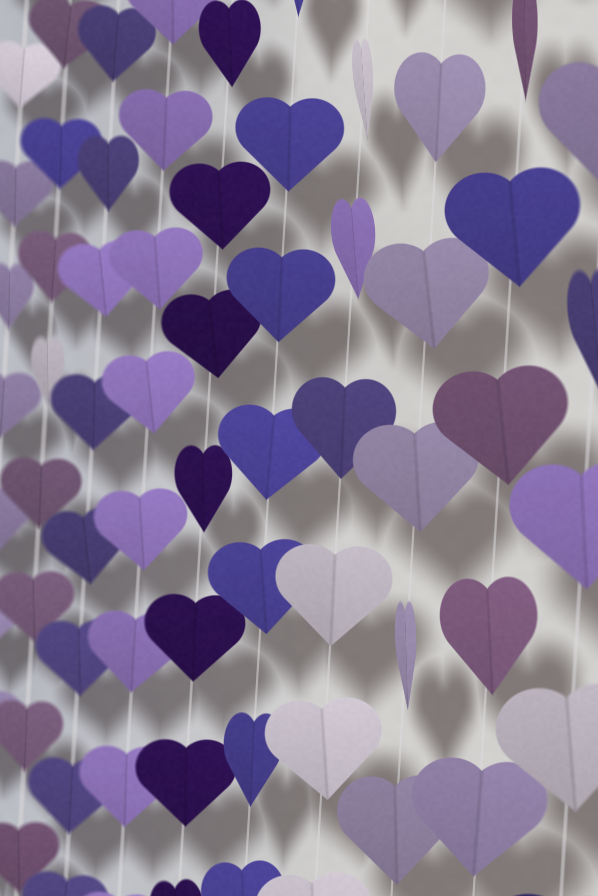
Reproduce this pattern procedurally as a WebGL 1 fragment shader.

```glsl
precision highp float;
// Strands of folded violet paper hearts hanging before a pale, softly shadowed wall.
uniform vec2 u_resolution;

const int STRANDS = 10;

float hash(vec2 p) {
  vec3 q = fract(vec3(p.xyx) * 0.1031);
  q += dot(q, q.yzx + 33.33);
  return fract((q.x + q.y) * q.z);
}

float noise(vec2 p) {
  vec2 i = floor(p), f = fract(p);
  f = f * f * (3.0 - 2.0 * f);
  return mix(mix(hash(i), hash(i + vec2(1.0, 0.0)), f.x),
             mix(hash(i + vec2(0.0, 1.0)), hash(i + 1.0), f.x), f.y);
}

// Distance to a heart with its tip at the origin, about 1.2 wide and 1.1 high
float heartDistance(vec2 p) {
  p.x = abs(p.x);
  if (p.x + p.y > 1.0) return length(p - vec2(0.25, 0.75)) - 0.3536;
  vec2 toNotch = p - vec2(0.0, 1.0);
  vec2 toSide = p - 0.5 * max(p.x + p.y, 0.0);
  return sqrt(min(dot(toNotch, toNotch), dot(toSide, toSide))) * sign(p.x - p.y);
}

vec3 strandColor(float s) {
  if (s < 0.5) return vec3(0.53, 0.47, 0.61);
  if (s < 1.5) return vec3(0.44, 0.34, 0.45);
  if (s < 2.5) return vec3(0.29, 0.25, 0.46);
  if (s < 3.5) return vec3(0.53, 0.43, 0.69);
  if (s < 4.5) return vec3(0.16, 0.06, 0.29);
  if (s < 5.5) return vec3(0.27, 0.24, 0.54);
  if (s < 6.5) return vec3(0.73, 0.70, 0.74);
  if (s < 7.5) return vec3(0.56, 0.51, 0.63);
  if (s < 8.5) return vec3(0.44, 0.32, 0.44);
  return vec3(0.19, 0.16, 0.37);
}

// Strands spread apart and grow towards the right, and lean a little
float strandX(float s, float y) {
  return 0.045 * s + 0.0031 * s * s + 0.06 * (y - 0.5);
}

float heartWidth(float s) { return 0.085 + 0.12 * strandX(s, 0.5); }

float rowAt(float s, float y) {
  return floor(y / (heartWidth(s) * 1.43) - hash(vec2(s, 71.0)));
}

vec2 heartCenter(float s, float row) {
  float jitter = 0.2 * (hash(vec2(s + 3.0, row + 40.0)) - 0.5);
  float y = (row + 0.5 + jitter + hash(vec2(s, 71.0))) * heartWidth(s) * 1.43;
  return vec2(strandX(s, y), y);
}

// Visible part of the width after the heart has spun on its thread
float heartTurn(float s, float row) {
  return mix(0.15, 1.0, smoothstep(0.0, 0.42, hash(vec2(s + 17.0, row + 60.0))));
}

// Position inside a heart: scaled, swayed, then squeezed by its turn
vec2 heartSpace(vec2 p, float s, float row, float turn) {
  float sway = 0.24 * (hash(vec2(s + 29.0, row + 80.0)) - 0.5);
  vec2 q = (p - heartCenter(s, row)) * 1.207 / heartWidth(s);
  q = vec2(q.x + sway * q.y, q.y - sway * q.x);
  return vec2(q.x / turn, q.y * 1.06 + 0.6);
}

vec3 wallColor(vec2 p) {
  vec3 wall = mix(vec3(0.73, 0.74, 0.77), vec3(0.82, 0.815, 0.805), smoothstep(0.0, 0.45, p.x));
  wall *= 0.96 + 0.07 * noise(p * vec2(5.0, 3.0) + 7.0);
  return wall + 0.014 * (noise(p * 90.0) - 0.5);
}

float wallShadow(vec2 p) {
  float shade = 0.0;
  for (int i = 0; i < STRANDS; i++) {
    float s = float(i), w = heartWidth(s);
    vec2 lit = p - w * vec2(0.3, -0.5);
    for (int j = -1; j <= 1; j++) {
      float row = rowAt(s, lit.y) + float(j);
      float turn = max(heartTurn(s, row), 0.5);
      float d = heartDistance(heartSpace(lit, s, row, turn));
      shade = max(shade, 1.0 - smoothstep(-0.24, 0.2, d));
    }
  }
  return shade;
}

vec3 paperColor(vec2 q, vec2 p, float s, float row) {
  float pick = hash(vec2(s + 51.0, row + 20.0));
  float stray = step(0.82, pick) * floor(1.0 + 8.0 * hash(vec2(row + 9.0, s + 5.0)));
  vec3 paper = strandColor(mod(s + stray, 10.0));
  paper *= 0.92 + 0.16 * hash(vec2(s + 13.0, row + 33.0));
  paper *= 0.94 + 0.1 * q.y + 0.04 * smoothstep(-0.03, 0.03, q.x);
  paper *= 1.0 - 0.1 * (1.0 - smoothstep(0.0, 0.03, abs(q.x)));
  return paper + 0.018 * (noise(p * 260.0) - 0.5);
}

void main() {
  vec2 p = gl_FragCoord.xy / u_resolution.y;
  float pixel = 1.0 / u_resolution.y;
  // Focus is sharpest between the middle and the right
  float blur = pixel + 0.003 * smoothstep(0.28, 0.0, p.x) + 0.002 * smoothstep(0.52, 0.67, p.x);
  vec3 color = wallColor(p) * mix(vec3(1.0), vec3(0.61, 0.58, 0.58), wallShadow(p));
  for (int i = 0; i < STRANDS; i++) {
    float s = float(i);
    // Thread
    float thread = 1.0 - smoothstep(0.0005, 0.0008 + blur, abs(p.x - strandX(s, p.y)));
    color = mix(color, vec3(0.86, 0.85, 0.86), 0.55 * thread);
    // Hearts
    for (int j = -1; j <= 1; j++) {
      float row = rowAt(s, p.y) + float(j), turn = heartTurn(s, row);
      vec2 q = heartSpace(p, s, row, turn);
      float d = heartDistance(q) * sqrt(turn) * heartWidth(s) / 1.207;
      color = mix(color, paperColor(q, p, s, row), 1.0 - smoothstep(-blur, blur, d));
    }
  }
  gl_FragColor = vec4(color, 1.0);
}
```
